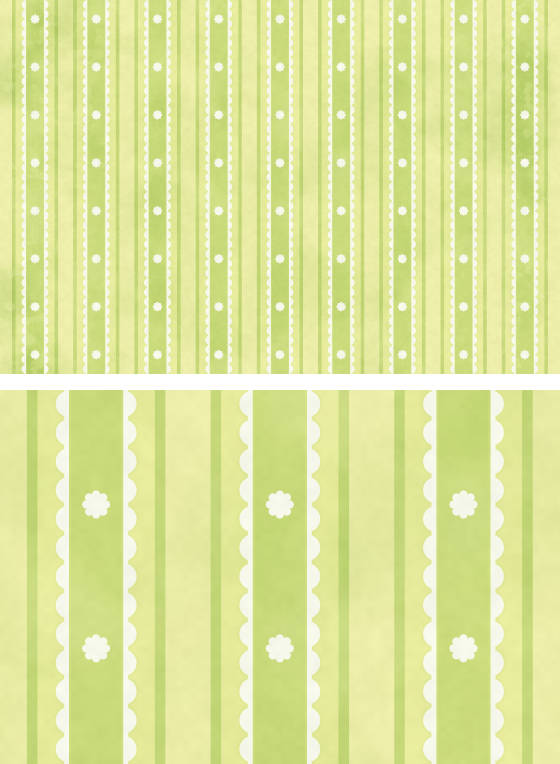
Top: the whole. Bottom: its middle third, enlarged.
This pattern is drawn by a Shadertoy shader. Its source:

```glsl
// Lace-edged green ribbons with white daisies over pale pinstriped, lightly worn paper.

// Layout, in canvas heights
const vec2  CELL         = vec2(0.1637, 0.1282);  // daisy spacing across and up
const vec2  FIRST_DAISY  = vec2(0.0937, 0.0518);
const float RIBBON_HALF  = 0.0242;
const float LACE_BASE    = 0.0285;                // outer edge of the solid lace strip
const float SCALLOPS     = 5.0;                   // scallops per daisy spacing
const float SCALLOP_R    = 0.0118;
const float PIN_CENTRE   = 0.0570;                // pinstripe distance from ribbon axis
const float PIN_HALF     = 0.0047;
const float PETALS       = 8.0;
const float PETAL_RING   = 0.0088;
const float PETAL_R      = 0.0037;
const float DAISY_CORE   = 0.0092;

// Colours
const vec3 CREAM  = vec3(0.930, 0.933, 0.665);
const vec3 YELLOW = vec3(0.910, 0.925, 0.615);
const vec3 RIBBON = vec3(0.795, 0.860, 0.485);
const vec3 PIN    = vec3(0.775, 0.845, 0.475);
const vec3 WHITE  = vec3(0.965, 0.970, 0.920);
const vec3 STAIN  = vec3(0.880, 0.930, 0.810);    // multiplied in
const vec3 FADED  = vec3(0.940, 0.950, 0.690);

// Wear
const float STAIN_AMOUNT = 0.75;
const float FADE_AMOUNT  = 0.28;
const float GRAIN        = 0.018;
const float TAU          = 6.2831853;

float hash(vec2 p) {
    uvec2 q = uvec2(ivec2(p)) * uvec2(1597334673u, 3812015801u);
    uint n = (q.x ^ q.y) * 1597334673u;
    n = (n ^ (n >> 15)) * 2246822519u;
    return float((n ^ (n >> 13)) >> 8) / 16777216.0;
}

float noise(vec2 p) {
    vec2 i = floor(p), f = fract(p);
    f = f * f * (3.0 - 2.0 * f);
    return mix(mix(hash(i), hash(i + vec2(1, 0)), f.x),
               mix(hash(i + vec2(0, 1)), hash(i + vec2(1, 1)), f.x), f.y);
}

float fbm(vec2 p) {
    float sum = 0.0, amp = 0.5;
    for (int i = 0; i < 5; i++) {
        sum += amp * noise(p);
        p = mat2(1.6, 1.2, -1.2, 1.6) * p + 17.3;
        amp *= 0.5;
    }
    return sum;
}

// Coverage of a signed distance, smoothed over one pixel
float cover(float d) {
    return clamp(0.5 - d * iResolution.y, 0.0, 1.0);
}

float daisy(vec2 p) {
    float sector = TAU / PETALS;
    float a = mod(atan(p.y, p.x) + 0.5 * sector, sector) - 0.5 * sector;
    vec2 petal = length(p) * vec2(cos(a), sin(a)) - vec2(PETAL_RING, 0.0);
    return min(length(petal) - PETAL_R, length(p) - DAISY_CORE);
}

float lace(float x, float y) {
    float pitch = CELL.y / SCALLOPS;
    float dy = mod(y, pitch) - 0.5 * pitch;
    float scallop = length(vec2(x - RIBBON_HALF, dy)) - SCALLOP_R;
    return max(min(scallop, x - LACE_BASE), RIBBON_HALF - x);
}

void mainImage(out vec4 fragColor, in vec2 fragCoord) {
    vec2 p = fragCoord / iResolution.y;
    vec2 uv = fragCoord / iResolution.xy;
    vec2 q = mod(p - FIRST_DAISY + 0.5 * CELL, CELL) - 0.5 * CELL;
    float x = abs(q.x);

    // Ground and stripes
    vec3 col = mix(CREAM, YELLOW, cover(x - PIN_CENTRE));
    col = mix(col, PIN, cover(abs(x - PIN_CENTRE) - PIN_HALF));
    col = mix(col, RIBBON, cover(x - RIBBON_HALF));

    // Wear: green stains and faded flecks, stronger toward the sides
    float side = smoothstep(0.25, 1.0, abs(2.0 * uv.x - 1.0));
    float cloud = fbm(p * 5.0 + 3.0);
    float stain = smoothstep(0.48, 0.80, cloud) * mix(0.6, 1.3, side);
    col *= mix(vec3(1.0), STAIN, STAIN_AMOUNT * stain);
    float fade = smoothstep(0.48, 0.72, fbm(p * 9.0 + 41.0));
    float fleck = smoothstep(0.56, 0.66, fbm(p * 34.0 + 90.0)) * side;
    col = mix(col, FADED, FADE_AMOUNT * max(fade * 0.7, fleck));

    // Lace with a faint rim, then daisies
    float trim = lace(x, p.y - FIRST_DAISY.y);
    col = mix(col, mix(YELLOW, RIBBON, 0.5), 0.35 * cover(trim - 0.002));
    col = mix(col, WHITE, cover(min(trim, daisy(q))));

    // Fine paper mottling
    col += GRAIN * (noise(p * 170.0) + noise(p * 60.0) - 1.0);
    fragColor = vec4(clamp(col, 0.0, 1.0), 1.0);
}
```
